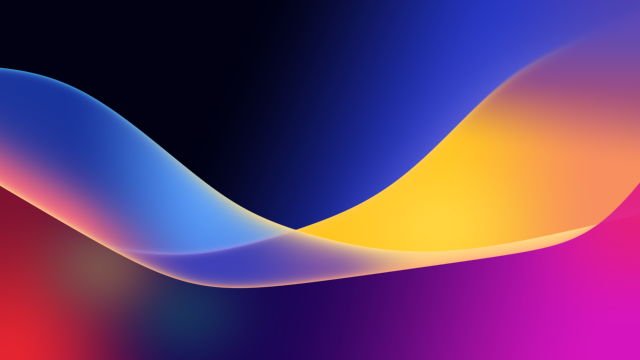
A Shadertoy shader for this background:

```glsl
// Two glossy ribbons, blue and gold, crossing over a dark violet backdrop.
// Each fold is a smooth curve made of softened bends; the areas between the
// curves are filled with gradients, and rim light follows the edges.

const vec3 NAVY = vec3(0.005, 0.003, 0.075);
const vec3 BLUE = vec3(0.13, 0.20, 0.76);
const vec3 VIOLET = vec3(0.37, 0.29, 0.71);
const vec3 SKY = vec3(0.34, 0.64, 1.0);
const vec3 GOLD = vec3(1.0, 0.77, 0.12);
const vec3 CORAL = vec3(0.97, 0.56, 0.37);
const vec3 CREAM = vec3(1.0, 0.86, 0.53);
const vec3 PINK = vec3(0.98, 0.40, 0.49);
const vec3 MAGENTA = vec3(0.84, 0.08, 0.74);

// Ramp of unit slope that starts at "start", rounded over "width"
float bend(float x, float start, float width) {
    return width * log(1.0 + exp((x - start) / width));
}

// Heights of the three folds across the canvas
float crestCurve(float x) {
    return 0.823 - 1.6 * bend(x, 0.11, 0.055) + 0.95 * bend(x, 0.37, 0.035)
                 + 1.1 * bend(x, 0.63, 0.085);
}

float wingCurve(float x) {
    return 0.378 - 0.4 * x + 0.95 * bend(x, 0.29, 0.05)
                 + 1.6 * bend(x, 0.62, 0.05) - 1.4 * bend(x, 0.785, 0.035);
}

float hemCurve(float x) {
    return 0.484 - 1.05 * x + 1.3 * bend(x, 0.301, 0.05)
                 + 2.2 * bend(x, 0.937, 0.035);
}

// Signed distance to a curve from its height offset, in canvas heights
float curveDistance(float offset) {
    vec2 slope = vec2(dFdx(offset), dFdy(offset)) * iResolution.y;
    return offset / max(length(slope), 0.001);
}

float cover(float d, float softness) {
    float w = softness + 0.8 / iResolution.y;
    return smoothstep(-w, w, d);
}

float rim(float d, float width) {
    return exp(-abs(d) / width);
}

float spot(vec2 p, vec2 center, vec2 radius) {
    vec2 q = (p - center) / radius;
    return exp(-dot(q, q));
}

// Dark sky with a blue glow behind the golden wing
vec3 upperBackdrop(vec2 p, float dWing) {
    float glow = smoothstep(0.25, 0.66, p.x - 0.25 * (p.y - 0.4));
    vec3 c = mix(NAVY, BLUE, glow);
    float haze = exp(-max(dWing, 0.0) / 0.09) * smoothstep(0.46, 0.72, p.x);
    c = mix(c, vec3(0.42, 0.42, 0.86), 0.65 * haze);
    return mix(c, vec3(0.32, 0.25, 0.68), 0.75 * smoothstep(0.75, 1.0, p.x));
}

// Red, bronze, teal and magenta light below the hem
vec3 lowerBackdrop(vec2 p) {
    vec3 c = vec3(0.10, 0.015, 0.33);
    vec3 red = mix(vec3(0.90, 0.14, 0.19), vec3(0.50, 0.07, 0.19), smoothstep(0.0, 0.45, p.y));
    c = mix(c, red, 1.0 - smoothstep(0.02, 0.30, p.x));
    c = mix(c, vec3(0.08, 0.24, 0.38), 0.75 * spot(p, vec2(0.29, 0.13), vec2(0.09, 0.13)));
    c = mix(c, vec3(0.50, 0.36, 0.31), 0.85 * spot(p, vec2(0.16, 0.26), vec2(0.09, 0.13)));
    c = mix(c, MAGENTA, smoothstep(0.38, 0.95, p.x - 0.15 * p.y));
    return mix(c, vec3(0.89, 0.12, 0.50), smoothstep(0.78, 1.0, p.x) * smoothstep(0.08, 0.40, p.y));
}

// Gold turning to coral, then mauve and violet towards the top
vec3 wingColor(vec2 p, float dWing) {
    vec3 c = mix(GOLD, CORAL, smoothstep(0.68, 0.94, p.x));
    c = mix(c, vec3(1.0, 0.86, 0.30), 0.7 * spot(p, vec2(0.69, 0.37), vec2(0.12, 0.16)));
    c = mix(c, vec3(0.63, 0.31, 0.50), smoothstep(0.55, 0.79, p.y + 0.25 * (p.x - 0.9)));
    c = mix(c, VIOLET, smoothstep(0.70, 0.94, p.y));
    float edge = rim(dWing, 0.010) * (1.0 - smoothstep(0.75, 0.95, p.x));
    return mix(c, vec3(1.0, 0.82, 0.48), 0.5 * edge);
}

// Blue sheet above its inner fold, violet to cream strip below it
vec3 sheetColor(vec2 p, float dCrest, float dWing, float dHem) {
    vec3 blue = mix(vec3(0.09, 0.20, 0.61), SKY, smoothstep(0.10, 0.33, p.x));
    blue = mix(blue, vec3(0.30, 0.28, 0.70), 0.8 * exp(-max(dHem, 0.0) / 0.10));
    vec3 strip = mix(vec3(0.24, 0.25, 0.72), vec3(0.46, 0.28, 0.66), smoothstep(0.36, 0.54, p.x));
    strip = mix(strip, vec3(1.0, 0.75, 0.44), smoothstep(0.52, 0.68, p.x));
    float above = cover(dWing, mix(0.04, 0.003, smoothstep(0.12, 0.25, p.x)));
    vec3 c = mix(strip, blue, above);
    float blush = exp(-dHem * dHem / 0.010) * (1.0 - smoothstep(0.10, 0.32, p.x));
    c = mix(c, PINK, 0.95 * blush);
    float inner = rim(dWing, 0.007) * smoothstep(0.12, 0.25, p.x);
    c = mix(c, vec3(0.72, 0.64, 0.94), 0.5 * inner);
    float warm = smoothstep(0.12, 0.47, p.x);
    c = mix(c, vec3(0.32, 0.74, 0.95), 0.8 * rim(dCrest, 0.007) * (1.0 - warm));
    c = mix(c, CREAM, warm * rim(dCrest, mix(0.012, 0.034, warm)));
    vec3 hemLight = mix(CREAM, vec3(1.0, 0.66, 0.50), smoothstep(0.10, 0.35, p.x));
    return mix(c, hemLight, 0.9 * rim(dHem, 0.011));
}

void mainImage(out vec4 fragColor, in vec2 fragCoord) {
    vec2 p = fragCoord / iResolution.xy;
    float dCrest = curveDistance(p.y - crestCurve(p.x));
    float dWing = curveDistance(p.y - wingCurve(p.x));
    float dHem = curveDistance(p.y - hemCurve(p.x));

    // Layers from back to front
    vec3 color = upperBackdrop(p, dWing);
    float wingSoftness = 0.035 * smoothstep(0.72, 0.98, p.x);
    color = mix(color, wingColor(p, dWing), cover(-dWing, wingSoftness));
    color = mix(color, sheetColor(p, dCrest, dWing, dHem), cover(-dCrest, 0.0));
    vec3 lower = lowerBackdrop(p);
    float crease = cover(dCrest, 0.002) * exp(-max(dCrest, 0.0) / 0.06);
    lower = mix(lower, vec3(0.88, 0.22, 0.58), 0.4 * crease * smoothstep(0.86, 0.92, p.x));
    color = mix(color, lower, cover(-dHem, 0.0));
    fragColor = vec4(color, 1.0);
}
```
